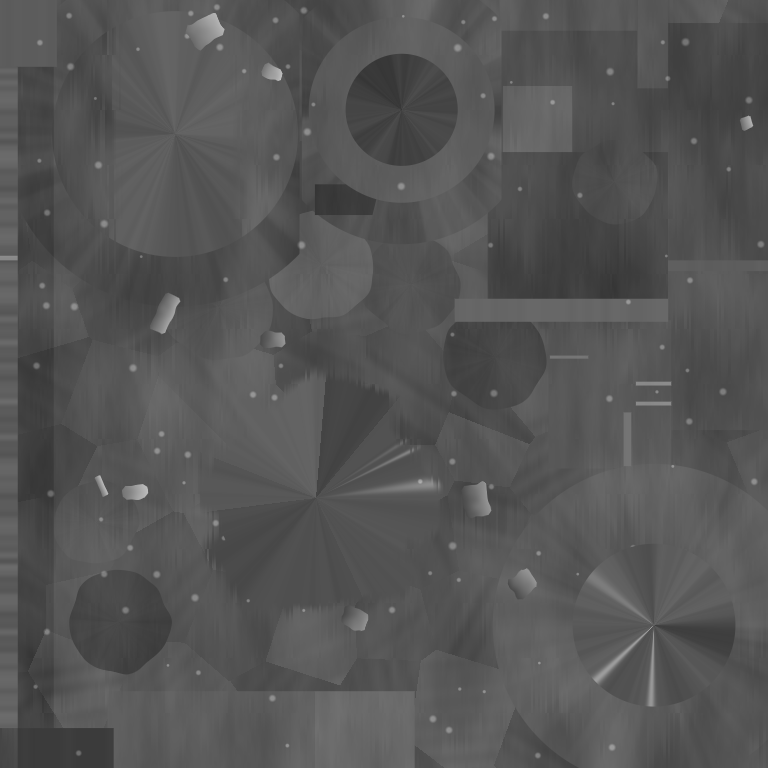
Reproduce this texture map procedurally as a Shadertoy shader.

```glsl
// Positions are in percent of the canvas
vec2 p;
float shade;

float hash(vec2 v) {
  vec3 q = fract(v.xyx * 0.1031);
  q += dot(q, q.yzx + 33.33);
  return fract((q.x + q.y) * q.z);
}

float noise(vec2 v) {
  vec2 i = floor(v), f = fract(v);
  f = f * f * (3.0 - 2.0 * f);
  return mix(mix(hash(i), hash(i + vec2(1, 0)), f.x),
             mix(hash(i + vec2(0, 1)), hash(i + 1.0), f.x), f.y);
}

float fbm(vec2 v) {
  float sum = 0.0, amp = 0.5;
  for (int i = 0; i < 4; i++, amp *= 0.5, v = v * 2.03 + 7.1) sum += amp * noise(v);
  return sum;
}

float fill(float d) { return clamp(0.5 - d * iResolution.y / 100.0, 0.0, 1.0); }

float disc(vec2 q, float r) { return fill(length(q) - r); }

// Box given as left, bottom, right, top
float box(vec4 b) {
  vec2 d = max(b.xy - p, p - b.zw);
  return fill(max(d.x, d.y));
}

// Radial streaks, seamless around the circle
float spokes(float turn, float n, float seed) {
  float x = fract(turn) * n, i = floor(x);
  return mix(hash(vec2(i, seed)), hash(vec2(mod(i + 1.0, n), seed)), smoothstep(0.35, 0.95, x - i));
}

float fan(vec2 q, float seed) {
  float t = atan(q.y, q.x) / 6.28319;
  return 0.5 * spokes(t, 15.0, seed) + 0.3 * spokes(t, 38.0, seed) + 0.2 * spokes(t, 97.0, seed) - 0.5;
}

float ray(vec2 q, float angle, float width) {
  vec2 d = vec2(cos(angle), sin(angle));
  float a = atan(d.x * q.y - d.y * q.x, dot(d, q)) / width;
  return exp(-a * a);
}

void panel(vec4 b, float v) {
  float streak = noise(vec2(p.x * 0.9, v * 99.0)) - 0.5;
  shade = mix(shade, v + 0.025 * streak, box(b));
}

void dome(vec2 c, float r, float v) {
  vec2 q = p - c;
  float rim = r * (0.94 + 0.12 * noise(q * 0.4 + c));
  shade = mix(shade, v + 0.03 * fan(q, v * 50.0), disc(q, rim));
}

void flake(vec2 c, vec2 size, float angle, float v) {
  float s = sin(angle), k = cos(angle);
  vec2 q = mat2(k, -s, s, k) * (p - c) + 0.3 * size.x * (noise(p) - 0.5);
  vec2 d = abs(q) - size;
  shade = mix(shade, v + 0.15 * q.x / size.x, fill(max(max(d.x, d.y), 0.7 * (d.x + d.y) + 0.2 * size.x)));
}

// Faceted patches, each streaked in its own direction
float facets(vec2 v) {
  vec2 best;
  float nearest = 9.0;
  for (int k = 0; k < 9; k++) {
    vec2 id = floor(v) + vec2(k % 3 - 1, k / 3 - 1);
    vec2 d = id + vec2(hash(id), hash(id + 31.0)) - v;
    if (dot(d, d) < nearest) { nearest = dot(d, d); best = id; }
  }
  float a = 6.28 * hash(best + 5.0);
  float streak = noise(vec2(dot(v, vec2(cos(a), sin(a))) * 9.0, a));
  return 0.07 * hash(best + 9.0) + 0.035 * streak - 0.052;
}

float specks(vec2 v) {
  vec2 id = floor(v);
  float r = mix(0.05, 0.14, hash(id + 41.0));
  vec2 d = fract(v) - mix(vec2(0.2), vec2(0.8), vec2(hash(id + 3.0), hash(id + 17.0)));
  return step(0.8, hash(id + 60.0)) * (1.0 - smoothstep(r * 0.4, r * 1.3, length(d)));
}

void mainImage(out vec4 fragColor, in vec2 fragCoord) {
  p = 100.0 * fragCoord / iResolution.xy;
  shade = 0.33 + facets(p * 0.09);
  // Ragged vertical smears
  float jag = hash(floor(p * vec2(3.3, 0.14))) - 0.5;
  float smear = fbm(vec2(p.x * 0.15, p.y * 0.08 + 0.2 * jag)) - 0.47;
  // Rectangular panels
  panel(vec4(65, 80, 87, 100), 0.31);
  panel(vec4(65, 96, 83, 100), 0.35);
  panel(vec4(83, 88.5, 87, 100), 0.36);
  panel(vec4(65.5, 80, 74.5, 88.8), 0.38);
  panel(vec4(63.5, 61, 87, 80.2), 0.275);
  panel(vec4(87, 66, 100, 97), 0.285);
  panel(vec4(87, 44, 100, 65), 0.315);
  panel(vec4(71.4, 39, 87.4, 58.3), 0.34);
  panel(vec4(14, 0, 41, 10), 0.36);
  panel(vec4(41, 0, 54, 10), 0.395);
  // Rounded patches
  dome(vec2(80, 76.3), 5.5, 0.3);
  dome(vec2(28.5, 60), 7.0, 0.34);
  dome(vec2(53.5, 63), 6.3, 0.31);
  dome(vec2(41.8, 65.5), 7.0, 0.39);
  dome(vec2(64.5, 53.5), 6.7, 0.27);
  dome(vec2(12.5, 32), 5.5, 0.335);
  dome(vec2(15.5, 19), 6.6, 0.25);
  // Radial surrounds
  vec2 a = p - vec2(22.8, 82.55), b = p - vec2(52.3, 85.7), c = p - vec2(85.16, 18.6), m = p - vec2(41.15, 35.16);
  shade = mix(shade, 0.31 + 0.13 * fan(a, 4.0), fill(p.x - 39.0) * disc(a, 22.5));
  shade = mix(shade, 0.32 + 0.16 * fan(b, 8.0), fill(abs(b.x) - 13.0) * disc(b, 17.5));
  panel(vec4(41, 72, 49.5 + 0.25 * (p.y - 76.0), 76), 0.235);
  shade = mix(shade, 0.345 + 0.07 * fan(c, 6.0), disc(c, 21.0));
  shade += 0.17 * smear;
  // Large fan in the middle
  float t = fract(atan(m.y, m.x) / 6.28319), r = length(m);
  float tone = t < 0.14 ? 0.31 : t < 0.237 ? 0.265 : t < 0.44 ? 0.365 : t < 0.52 ? 0.34 : t < 0.82 ? 0.295 : 0.315;
  tone += 0.07 * fan(m, 12.0) + 0.015 * r * (ray(m, 0.12, 0.055) + ray(m, 0.46, 0.02) + 0.5 * ray(m, 0.57, 0.02));
  float reach = 13.0 + 5.0 * noise(p * 0.25) + 1.5 * jag;
  shade = mix(tone, shade, smoothstep(reach - 1.2, reach + 0.8, r));
  // Upper left disc, smeared at both sides
  float side = smoothstep(7.0, 10.0, abs(a.x) + 2.0 * jag);
  shade = mix(shade, mix(0.345 + 0.11 * fan(a, 2.0), 0.315 + 0.25 * smear + 0.0025 * a.x, side), disc(a, 16.0));
  // Ring around a dark fan
  shade = mix(shade, 0.355 + 0.17 * smear, disc(b, 12.1));
  shade = mix(shade, 0.27 + 0.1 * fan(b, 21.0) - 0.07 * ray(b, 2.2, 0.6), disc(b, 7.3));
  // Lower right disc with glints
  float glint = 0.25 * (ray(c, -2.38, 0.06) + ray(c, -1.61, 0.05)) + 0.13 * ray(c, 2.48, 0.1);
  shade = mix(shade, 0.33 + 0.13 * fan(c, 15.0) + glint - 0.11 * ray(c, -0.25, 0.3), disc(c, 10.6));
  // Light strips and bars
  panel(vec4(59.2, 58.1, 87, 61.1), 0.4);
  panel(vec4(87, 64.7, 100, 66.1), 0.37);
  for (float y = 47.2; y < 51.0; y += 2.6) panel(vec4(82.8, y, 87.4, y + 0.5), 0.54);
  panel(vec4(71.6, 53.3, 76.6, 53.7), 0.46);
  panel(vec4(81.2, 39.3, 82.2, 46.3), 0.45);
  // Left margin
  panel(vec4(0, 91.3, 7.4, 100), 0.36);
  shade -= 0.05 * box(vec4(2.3, 5.2, 7, 91.3));
  panel(vec4(2.3, 0, 14.8, 5.2), 0.235);
  float rows = 0.33 + 0.09 * noise(vec2(3, p.y * 1.3)) + 0.2 * fill(abs(p.y - 66.4) - 0.3);
  shade = mix(shade, rows, box(vec4(-1, 5.2, 2.3, 91.3)));
  // Specks and chips
  float calm = max(disc(m, 13.0), max(disc(c, 10.6), disc(b, 7.3)));
  shade += 0.2 * specks(p * 0.26) * (1.0 - calm) * step(3.0, p.x);
  flake(vec2(26.7, 96), vec2(2.2, 1.8), 0.5, 0.56);
  flake(vec2(35.5, 90.6), vec2(1.4, 0.9), -0.4, 0.6);
  flake(vec2(21.5, 59.2), vec2(1.1, 2.6), -0.45, 0.5);
  flake(vec2(17.6, 36), vec2(1.6, 0.9), 0.1, 0.6);
  flake(vec2(13.2, 36.7), vec2(0.4, 1.4), 0.4, 0.6);
  flake(vec2(62, 34.8), vec2(1.6, 2.2), 0.2, 0.44);
  flake(vec2(68, 24), vec2(1.6, 1.5), 0.7, 0.44);
  flake(vec2(46.2, 19.5), vec2(1.8, 1.3), -0.5, 0.43);
  flake(vec2(35.5, 55.7), vec2(1.6, 1), 0.0, 0.44);
  flake(vec2(97.2, 84), vec2(0.7, 0.8), 0.3, 0.56);
  fragColor = vec4(vec3(shade), 1);
}
```
